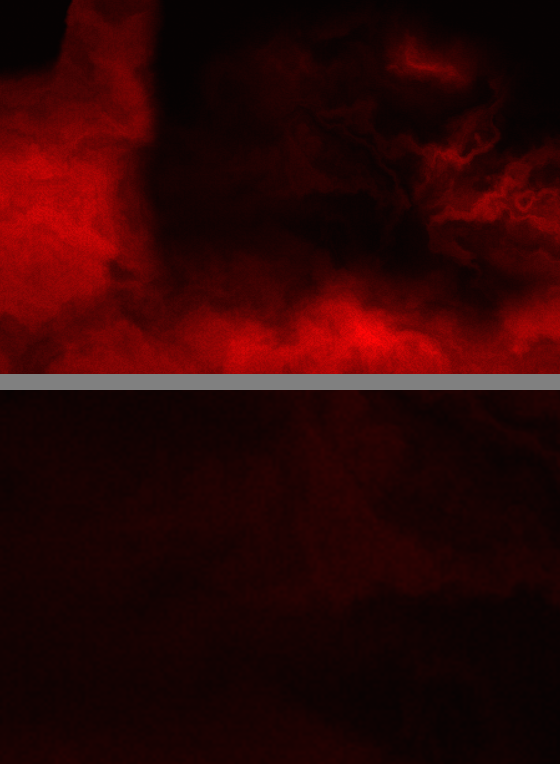
Top: the whole. Bottom: its middle third, enlarged.
This background is drawn by a Shadertoy shader. Its source:

```glsl
// Drifting red smoke on black: soft banks and glows set the broad light,
// warped fractal noise tears them into clouds, ridged noise draws thin wisps
// on the right, and a fine grain covers everything.

const vec3 SHADOW = vec3(0.022, 0.006, 0.006);
const vec3 SMOKE_RED = vec3(0.98, 0.016, 0.016);

float hash(vec2 p) {
    return fract(sin(dot(p, vec2(127.1, 311.7))) * 43758.5453);
}

float valueNoise(vec2 p) {
    vec2 cell = floor(p);
    vec2 f = fract(p);
    f = f * f * (3.0 - 2.0 * f);
    float low = mix(hash(cell), hash(cell + vec2(1.0, 0.0)), f.x);
    float high = mix(hash(cell + vec2(0.0, 1.0)), hash(cell + vec2(1.0)), f.x);
    return mix(low, high, f.y);
}

float fbm(vec2 p) {
    const mat2 turn = mat2(1.6, 1.2, -1.2, 1.6);
    float sum = 0.0;
    float weight = 0.5;
    for (int i = 0; i < 6; i++) {
        sum += weight * valueNoise(p);
        p = turn * p + 17.3;
        weight *= 0.52;
    }
    return sum;
}

float glow(vec2 p, vec2 center, vec2 radius) {
    vec2 q = (p - center) / radius;
    return exp(-dot(q, q));
}

// Falls from 1 to 0 as x passes from start to end.
float fade(float start, float end, float x) {
    return 1.0 - smoothstep(start, end, x);
}

// Bank on the left with a rising column and a steep right side.
float leftBank(vec2 p) {
    float top = mix(0.80, 1.25, smoothstep(0.12, 0.20, p.x));
    float side = fade(0.34, 0.46, p.x);
    float body = 0.29 * fade(top - 0.06, top + 0.06, p.y) * smoothstep(0.08, 0.36, p.y);
    return side * body + 0.36 * glow(p, vec2(0.10, 0.46), vec2(0.27, 0.19));
}

// Low layer along the bottom with hot spots.
float floorBank(vec2 p) {
    float layer = 0.36 * fade(0.10, 0.40, p.y);
    layer += 0.24 * glow(p, vec2(0.95, 0.09), vec2(0.17, 0.11));
    layer += 0.46 * glow(p, vec2(1.27, 0.03), vec2(0.24, 0.10));
    return layer + 0.20 * glow(p, vec2(0.65, 0.04), vec2(0.14, 0.06));
}

// Torn arc rising on the right, with a faint veil in the middle.
float rightArc(vec2 p) {
    float arc = 0.46 * glow(p, vec2(1.13, 0.83), vec2(0.15, 0.09));
    arc += 0.20 * glow(p, vec2(0.80, 0.81), vec2(0.15, 0.09));
    arc += 0.34 * glow(p, vec2(1.24, 0.57), vec2(0.14, 0.15));
    arc += 0.36 * glow(p, vec2(1.46, 0.42), vec2(0.20, 0.20));
    arc += 0.14 * glow(p, vec2(0.80, 0.58), vec2(0.28, 0.24));
    return arc - 0.24 * glow(p, vec2(1.36, 0.23), vec2(0.12, 0.06));
}

float smokeDensity(vec2 p) {
    // Bend space so that the broad shapes get ragged borders.
    vec2 bend = vec2(fbm(p * 4.0 + 3.1), fbm(p * 4.0 + 41.7)) - 0.5;
    vec2 q = p + 0.16 * bend;
    float light = leftBank(q) + floorBank(q) + rightArc(q);

    // Clouds are slightly flattened; wisps follow the ridges.
    float cloud = smoothstep(0.18, 0.82, fbm(q * vec2(4.0, 6.0) + 2.0 * bend + 9.0));
    float ridge = abs(fbm(q * vec2(3.6, 5.0) + 1.5 * bend + 63.0) - 0.5);
    float wisp = exp(-ridge * ridge * 160.0);
    float torn = smoothstep(0.60, 0.95, p.x) * smoothstep(0.12, 0.36, p.y);
    float texture_ = mix(0.55 + 0.90 * cloud, 0.15 + 0.75 * cloud + 0.75 * wisp, torn);
    return max(light * texture_ - 0.015, 0.0);
}

void mainImage(out vec4 fragColor, in vec2 fragCoord) {
    vec2 p = fragCoord / iResolution.y;
    float density = smokeDensity(p);

    // Grain is sized relative to the canvas height.
    float grain = valueNoise(p * 300.0) - 0.5;
    density += grain * (0.022 + 0.17 * density);

    vec3 color = SHADOW + SMOKE_RED * clamp(density, 0.0, 0.98);
    fragColor = vec4(color, 1.0);
}
```
